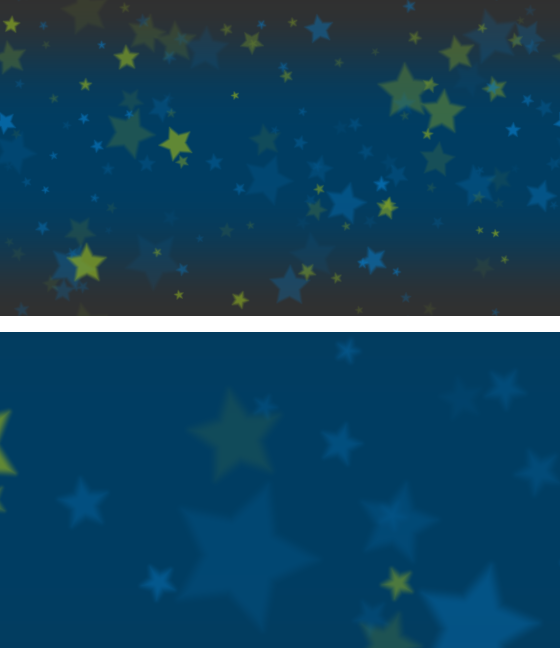
Top: the whole. Bottom: its middle third, enlarged.
Give the GLSL for this background, as a Shadertoy shader.

```glsl
// Soft translucent five-pointed stars in blue and green over a blue band
// that fades to charcoal at top and bottom. Three jittered grids, from large
// to small stars, wrap their cell hashes so that the canvas tiles.

const float PI = 3.14159265;

vec4 hash4(vec3 p) {
    vec4 q = fract(p.xyzx * vec4(0.1031, 0.1030, 0.0973, 0.1099));
    q += dot(q, q.wzxy + 33.33);
    return fract((q.xxyz + q.yzzw) * q.zywx);
}

// Signed distance to a star with one tip pointing up
float starDistance(vec2 p, float radius) {
    float sector = 0.4 * PI;
    float angle = abs(mod(atan(p.x, p.y) + 0.5 * sector, sector) - 0.5 * sector);
    vec2 tip = vec2(0.0, radius);
    vec2 notch = 0.51 * radius * vec2(sin(0.2 * PI), cos(0.2 * PI));
    vec2 edge = notch - tip;
    vec2 q = length(p) * vec2(sin(angle), cos(angle)) - tip;
    float along = clamp(dot(q, edge) / dot(edge, edge), 0.0, 1.0);
    float side = dot(q, vec2(-edge.y, edge.x)) < 0.0 ? -1.0 : 1.0;
    return side * length(q - edge * along);
}

// Blend one wrapping grid of stars over the colour
vec3 addStars(vec3 color, vec2 uv, vec2 cells, vec2 radii, vec2 alphas,
              float density, float greenShare, float seed) {
    vec2 cellSize = vec2(iResolution.x / iResolution.y, 1.0) / cells;
    vec2 home = floor(uv * cells);
    for (int j = -1; j <= 1; j++)
    for (int i = -1; i <= 1; i++) {
        vec2 cell = home + vec2(i, j);
        vec2 id = mod(cell, cells);
        vec4 place = hash4(vec3(id + 1.0, seed));
        vec4 look = hash4(vec3(id + 1.0, seed + 37.0));
        if (place.w > density) continue;

        vec2 p = (uv * cells - cell - mix(vec2(0.06), vec2(0.94), place.xy)) * cellSize;
        float turn = (place.z - 0.5) * 0.4 * PI;
        p = mat2(cos(turn), sin(turn), -sin(turn), cos(turn)) * p;

        float radius = mix(radii.x, radii.y, look.x * look.x);
        float blur = mix(0.004, 0.007, look.w) + 0.03 * radius;
        float cover = 1.0 - smoothstep(-blur, blur, starDistance(p, radius));
        float alpha = mix(alphas.x, alphas.y, pow(look.y, 1.5));
        vec3 tint = look.z < greenShare ? vec3(0.54, 0.66, 0.13)
                                        : vec3(0.03, 0.47, 0.76);
        color = mix(color, tint, cover * alpha);
    }
    return color;
}

void mainImage(out vec4 fragColor, in vec2 fragCoord) {
    vec2 uv = fragCoord / iResolution.xy;

    // Blue band fading to charcoal at both ends
    float fade = pow(abs(cos(PI * uv.y)), 4.0);
    vec3 color = mix(vec3(0.0, 0.24, 0.385), vec3(0.19, 0.19, 0.19), fade);

    // Large, medium and small stars
    color = addStars(color, uv, vec2(6, 3), vec2(0.065, 0.118), vec2(0.10, 0.48), 0.70, 0.30, 5.0);
    color = addStars(color, uv, vec2(8, 5), vec2(0.034, 0.066), vec2(0.06, 0.72), 0.75, 0.48, 11.0);
    color = addStars(color, uv, vec2(16, 9), vec2(0.011, 0.027), vec2(0.08, 0.75), 0.68, 0.48, 23.0);

    fragColor = vec4(color, 1.0);
}
```
